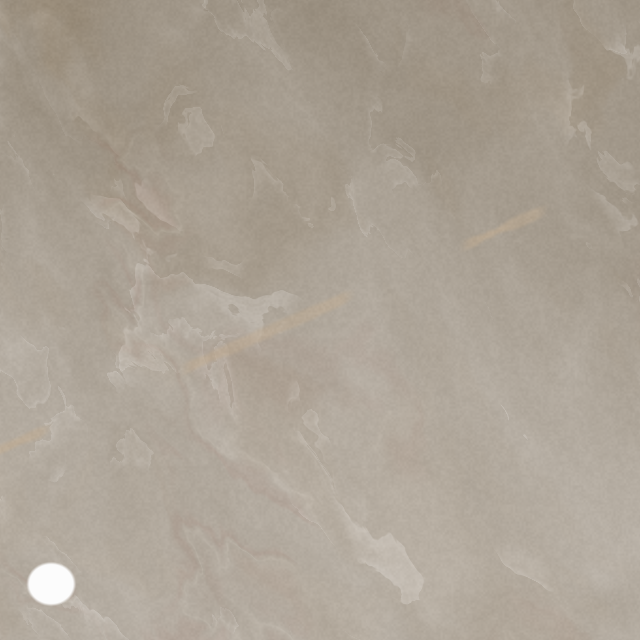
Reproduce this texture procedurally as a Shadertoy shader.

```glsl
float hash(vec2 p) {
    vec3 q = fract(vec3(p.xyx) * 0.1031);
    q += dot(q, q.yzx + 33.33);
    return fract((q.x + q.y) * q.z);
}

float noise(vec2 p) {
    vec2 cell = floor(p), f = fract(p);
    f = f * f * (3.0 - 2.0 * f);
    return mix(mix(hash(cell), hash(cell + vec2(1, 0)), f.x),
               mix(hash(cell + vec2(0, 1)), hash(cell + vec2(1, 1)), f.x), f.y);
}

float fbm(vec2 p) {
    float sum = 0.0, amp = 0.52;
    for (int i = 0; i < 6; i++) {
        sum += amp * noise(p);
        p = mat2(1.6, 1.2, -1.2, 1.6) * p + 7.3;
        amp *= 0.48;
    }
    return sum;
}

// Crisp on one side of a contour, fading away on the other
float flake(float height, float fade) {
    return smoothstep(0.0, 0.012, height) * exp(-max(height, 0.0) * fade);
}

float vein(float field, float level, float width) {
    float d = (field - level) / width;
    return exp(-d * d);
}

void mainImage(out vec4 fragColor, in vec2 fragCoord) {
    vec2 uv = fragCoord / iResolution.xy;

    // Stone coordinates, stretched along a steep diagonal
    vec2 stone = vec2(dot(uv, vec2(0.88, 0.47)) * 3.8, dot(uv, vec2(-0.47, 0.88)) * 2.1);
    vec2 warp = vec2(fbm(stone + 3.1), fbm(stone + 17.7)) - 0.5;
    vec2 flow = stone + 1.4 * warp;

    // Broad clouds over a light falloff towards the top
    float clouds = fbm(flow * 1.1 + 41.0) - 0.5;
    float detail = fbm(flow * 5.0 + 9.0) - 0.5;
    float tone = 0.87 - 0.74 * uv.y + 0.72 * clouds + 0.36 * detail;
    float shade = smoothstep(0.34, 0.0, length((uv - vec2(1.0, 0.62)) * vec2(1.3, 0.8)))
                + smoothstep(0.35, 0.0, length(uv - vec2(0.06, 0.84)));
    tone -= 0.24 * shade;

    // Pale torn flakes, kept to scattered short pieces
    float patches = smoothstep(0.5, 0.72, noise(stone * 3.1 + 60.0));
    float pieces = smoothstep(0.48, 0.7, noise(stone * 5.3 + 12.0));
    float large = flake(fbm(flow * 1.9 + 23.0) - 0.5, 15.0);
    float small = flake(fbm(flow * 4.2 + 82.0) - 0.56, 20.0);
    tone += 0.5 * patches * large + 0.42 * pieces * small;

    vec3 color = mix(vec3(0.603, 0.562, 0.503), vec3(0.743, 0.714, 0.676), clamp(tone, -0.1, 1.25));

    // Rosy and tan veins following the flow
    float bands = fbm(flow * 0.9 + 5.0);
    float broken = smoothstep(0.45, 0.75, noise(stone * 2.6 + 31.0));
    color -= vec3(0.012, 0.03, 0.03) * broken * (vein(bands, 0.47, 0.012) + 0.6 * vein(bands, 0.54, 0.02));
    color += 0.022 * broken * vein(bands, 0.495, 0.006);
    float stain = smoothstep(0.5, 0.72, fbm(flow * 2.2 + 70.0));
    color -= vec3(0.012, 0.022, 0.036) * stain * (0.4 + shade);

    // Soft tan streaks laid along one slanted line
    vec3 centers = vec3(0.02, 0.417, 0.787), halves = vec3(0.058, 0.133, 0.066);
    float across = abs(uv.y - 0.297 - 0.44 * uv.x) * 0.915 + 0.012 * detail;
    for (int i = 0; i < 3; i++) {
        float along = abs(uv.x - centers[i]) - halves[i];
        float streak = smoothstep(0.012, 0.003, across) * smoothstep(0.008, -0.02, along);
        color = mix(color, vec3(0.755, 0.675, 0.575), (0.55 + 0.5 * detail) * streak);
    }

    // Fine grain
    color += 0.026 * (noise(uv * 300.0) - 0.5) + 0.016 * (noise(uv * 130.0) - 0.5);

    // White disc
    float disc = length((uv - vec2(0.08, 0.0875)) / vec2(0.037, 0.033));
    color = mix(color, vec3(0.99), smoothstep(1.08, 0.9, disc));

    fragColor = vec4(color, 1.0);
}
```
